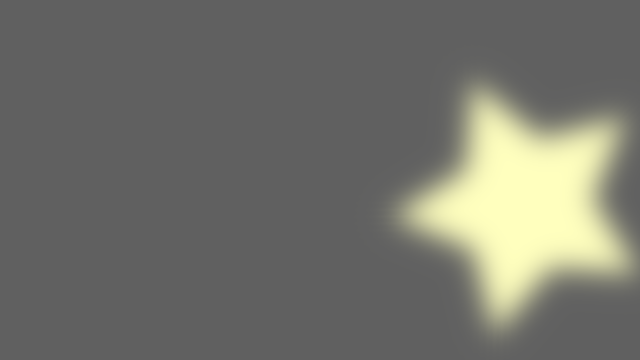
This background is drawn by a Shadertoy shader. Its source:

```glsl
const float PI = 3.14159265;
const vec3 GREY = vec3(0.378);
const vec3 PALE_YELLOW = vec3(1.0, 1.0, 0.745);

// Signed distance to the edge lines of a star; tipAngle points at one tip
float starEdge(vec2 p, float points, float outerRadius, float innerRadius, float tipAngle) {
    float halfSector = PI / points;
    float angle = mod(atan(p.y, p.x) - tipAngle + halfSector, 2.0 * halfSector) - halfSector;
    vec2 folded = length(p) * vec2(cos(angle), abs(sin(angle)));
    vec2 tip = vec2(outerRadius, 0.0);
    vec2 notch = innerRadius * vec2(cos(halfSector), sin(halfSector));
    vec2 edge = notch - tip;
    return dot(folded - tip, normalize(vec2(edge.y, -edge.x)));
}

float coverage(float distanceToEdge, float softness) {
    return 1.0 - smoothstep(-softness, softness, distanceToEdge);
}

// Gaussian blur of a five-pointed star, sampled on a grid of half sigmas
float blurredStar(vec2 p, float outerRadius, float innerRadius, float tipAngle, float sigma) {
    float sum = 0.0;
    float total = 0.0;
    for (int j = -6; j <= 6; j++) {
        for (int i = -6; i <= 6; i++) {
            vec2 offset = 0.5 * vec2(float(i), float(j));
            float weight = exp(-0.5 * dot(offset, offset));
            float d = starEdge(p + offset * sigma, 5.0, outerRadius, innerRadius, tipAngle);
            sum += weight * coverage(d, 0.4 * sigma);
            total += weight;
        }
    }
    return sum / total;
}

void mainImage(out vec4 fragColor, in vec2 fragCoord) {
    // Canvas height is one unit
    vec2 uv = fragCoord / iResolution.y;
    float aspect = iResolution.x / iResolution.y;
    vec2 center = vec2(0.820 * aspect, 0.431);

    // Soft star over a flat ground
    float glow = blurredStar(uv - center, 0.370, 0.190, radians(185.0), 0.038);
    fragColor = vec4(mix(GREY, PALE_YELLOW, glow), 1.0);
}
```
